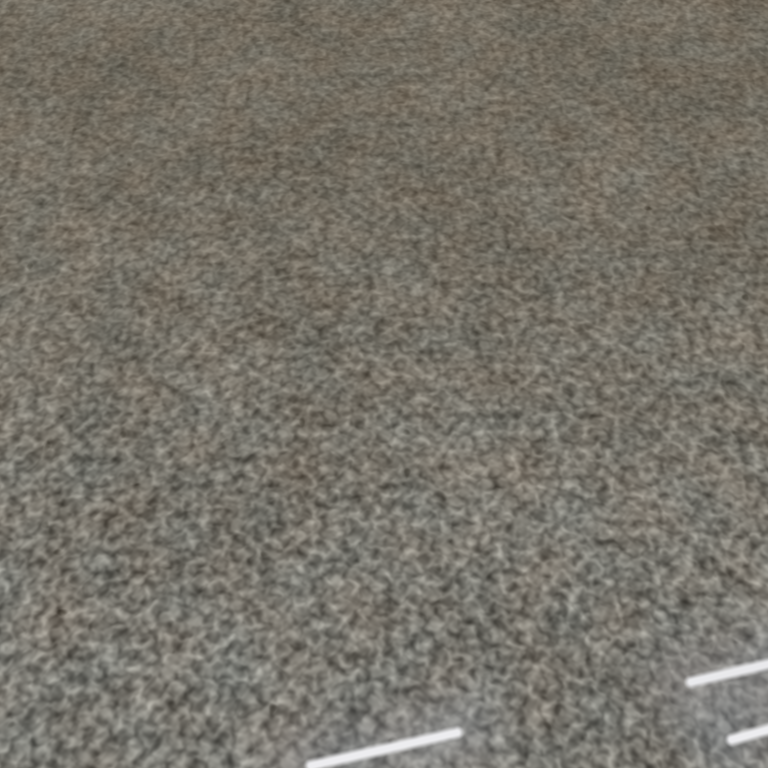
A three.js fragment shader for this texture:

```glsl
// Polished speckled granite floor receding from the viewer, with lamp reflections.
varying vec2 vUv;

#define HORIZON 2.6
#define GRAIN_FREQ 62.0
#define CONTRAST_NEAR 0.265
#define CONTRAST_FAR 0.12
#define WARP 0.22
#define STREAK_RADIUS 0.0066
#define STREAK_SOFTNESS 0.0045
#define HAZE_SIZE 0.06
#define FAR_COLOR vec3(0.446, 0.422, 0.374)
#define NEAR_COLOR vec3(0.482, 0.474, 0.446)
#define HAZE_COLOR vec3(0.60, 0.61, 0.64)
#define LAMP_COLOR vec3(0.93, 0.93, 0.94)

float hash(vec2 p) {
  vec3 q = fract(vec3(p.xyx) * 0.1031);
  q += dot(q, q.yzx + 33.33);
  return fract((q.x + q.y) * q.z);
}

// Contribution of one lattice corner with a random unit gradient.
float corner(vec2 cell, vec2 offset) {
  float angle = 6.2832 * hash(cell);
  return dot(vec2(cos(angle), sin(angle)), offset);
}

float noise(vec2 p) {
  vec2 cell = floor(p), f = fract(p);
  vec2 u = f * f * f * (f * (f * 6.0 - 15.0) + 10.0);
  vec2 e = vec2(1.0, 0.0);
  float low = mix(corner(cell, f), corner(cell + e, f - e), u.x);
  float high = mix(corner(cell + e.yx, f - e.yx), corner(cell + e.xx, f - e.xx), u.x);
  return mix(low, high, u.y);
}

// Flattens the view onto the floor, so grains shrink with distance.
vec2 floorPoint(vec2 uv) {
  return vec2(uv.x - 0.5, uv.y) * HORIZON / (HORIZON - uv.y) + 3.0;
}

// Curly mineral grains: gently warped noise, turned per octave to hide the lattice.
float grains(vec2 p) {
  mat2 turn = mat2(0.8, 0.6, -0.6, 0.8);
  vec2 q = p + WARP * vec2(noise(p + 17.3), noise(p + 71.7));
  float clumps = noise(turn * q * 0.47 + 23.0);
  float coarse = noise(q);
  float fine = noise(turn * q * 1.7 + 41.0);
  return 0.4 * clumps + coarse + 0.6 * fine;
}

float segmentDistance(vec2 p, vec2 a, vec2 b) {
  vec2 pa = p - a, ba = b - a;
  return length(pa - ba * clamp(dot(pa, ba) / dot(ba, ba), 0.0, 1.0));
}

// Lays a soft haze and a bright streak over the stone.
vec3 addLamp(vec3 color, vec2 uv, vec2 a, vec2 b) {
  float d = segmentDistance(uv, a, b);
  float haze = exp(-d * d / (HAZE_SIZE * HAZE_SIZE));
  float streak = 1.0 - smoothstep(STREAK_RADIUS - STREAK_SOFTNESS,
                                  STREAK_RADIUS + STREAK_SOFTNESS, d);
  color = mix(color, HAZE_COLOR, 0.33 * haze);
  return mix(color, LAMP_COLOR, streak);
}

void main() {
  vec2 p = floorPoint(vUv);
  float depth = smoothstep(0.0, 1.0, vUv.y);

  // Base tone with broad light, dark and faintly reddish patches.
  vec3 color = mix(NEAR_COLOR, FAR_COLOR, depth);
  color += 0.05 * noise(p * 4.0) + 0.04 * noise(p * 13.0 + 31.0);
  color += vec3(0.022, 0.0, -0.012) * noise(p * 12.0 + 9.0);

  // Light and dark grains.
  float grain = grains(p * GRAIN_FREQ);
  color += mix(CONTRAST_NEAR, CONTRAST_FAR, depth) * grain * vec3(1.0, 1.0, 0.97);

  // Sparse dark flecks.
  float fleck = smoothstep(0.42, 0.66, noise(p * 43.0 + 5.0));
  color -= 0.14 * fleck * (1.0 - 0.5 * depth);

  // Lamp reflections near the viewer.
  color = addLamp(color, vUv, vec2(0.405, 0.003), vec2(0.595, 0.046));
  color = addLamp(color, vUv, vec2(0.900, 0.112), vec2(1.030, 0.142));
  color = addLamp(color, vUv, vec2(0.953, 0.037), vec2(1.030, 0.058));

  gl_FragColor = vec4(clamp(color, 0.0, 1.0), 1.0);
}
```
